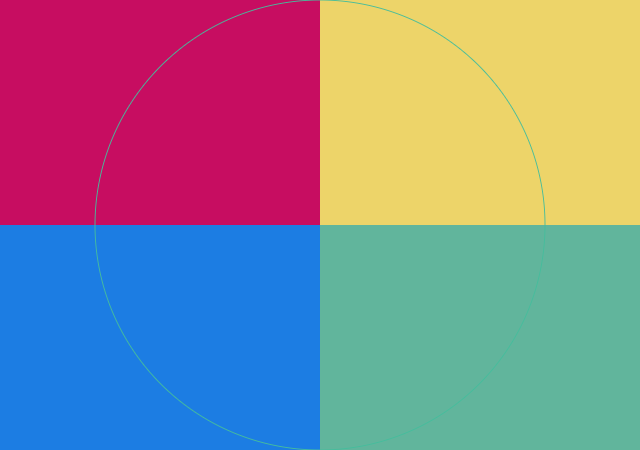
Write a WebGL 2 fragment shader that draws this background.

```glsl
#version 300 es
precision highp float;
// Four flat colour quadrants with a thin teal circle spanning the full height.

uniform vec2 u_resolution;
out vec4 outColor;

// Antialiased coverage of the positive side of a signed distance.
float coverage(float dist, float pixel) {
  return clamp(dist / pixel + 0.5, 0.0, 1.0);
}

void main() {
  // Centred coordinates, with the canvas height as the unit.
  float pixel = 1.0 / u_resolution.y;
  vec2 p = (gl_FragCoord.xy - 0.5 * u_resolution) * pixel;

  // Quadrants
  float right = coverage(p.x, pixel);
  float upper = coverage(p.y, pixel);
  vec3 crimson = vec3(0.78, 0.05, 0.38);
  vec3 yellow = vec3(0.93, 0.83, 0.41);
  vec3 blue = vec3(0.11, 0.49, 0.89);
  vec3 sage = vec3(0.38, 0.71, 0.61);
  vec3 color = mix(mix(blue, sage, right), mix(crimson, yellow, right), upper);

  // Hairline circle
  float ring = abs(length(p) - 0.5);
  vec3 teal = vec3(0.27, 0.74, 0.61);
  color = mix(color, teal, coverage(0.001 - ring, pixel));

  outColor = vec4(color, 1.0);
}
```
